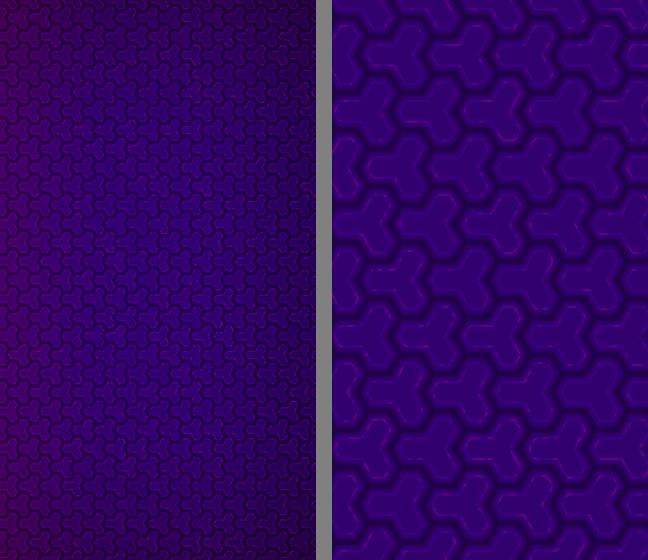
Left, the full canvas; right, a detail of the centre.
Give the GLSL for this pattern, as a Shadertoy shader.

```glsl
// Interlocking three-armed tiles with dark grooves and fine inner outlines on a violet gradient
#define ACROSS 14.61             // tiles across the canvas width
#define SHIFT vec2(0.38, 0.0)    // lattice offset, in tiles
#define GROOVE 0.095             // soft groove half width
#define GROOVE_SHADE 0.65        // brightness at the groove floor
#define INSET 0.130              // outline distance from the tile edge
#define LINE 0.008               // outline half width
#define LEFT_COLOR vec3(0.260, 0.0, 0.385)
#define MID_COLOR vec3(0.193, 0.0, 0.432)
#define RIGHT_COLOR vec3(0.148, 0.0, 0.330)
#define VIOLET vec3(0.250, 0.0, 0.540)
#define MAGENTA vec3(0.430, 0.0, 0.550)

const float ROW = 0.8660254;     // row height of a triangular lattice

float hash(vec2 p) {
    return fract(sin(dot(p, vec2(127.1, 311.7))) * 43758.5453);
}

float noise(vec2 p) {
    vec2 i = floor(p), f = fract(p);
    f = f * f * (3.0 - 2.0 * f);
    return mix(mix(hash(i), hash(i + vec2(1, 0)), f.x),
               mix(hash(i + vec2(0, 1)), hash(i + vec2(1, 1)), f.x), f.y);
}

float smoothMax(float a, float b, float k) {
    float h = max(k - abs(a - b), 0.0) / k;
    return max(a, b) + 0.25 * h * h * k;
}

// Tile with arms at 180, 60 and -60 degrees, folded onto a single half arm
float tripod(vec2 p) {
    const float R = 1.0 / 3.0;
    const vec2 fold = vec2(-ROW, 0.5);
    p = vec2(-p.x, abs(p.y));
    p -= 2.0 * max(dot(p, fold), 0.0) * fold;
    p.y = abs(p.y);
    float side = p.y - ROW * R;
    float tip = dot(p, vec2(ROW, 0.5)) - 2.0 * ROW * R;
    float cap = p.x - 1.93 * R;
    return smoothMax(smoothMax(side, tip, 0.03), cap, 0.03);
}

// Distance to the closest tile in x, its lattice index in yz
vec3 nearestTile(vec2 q) {
    vec3 best = vec3(1e3, 0.0, 0.0);
    for (int j = -1; j <= 1; j++) {
        float row = round(q.y / ROW) + float(j);
        for (int i = -1; i <= 1; i++) {
            float col = round(q.x - 0.5 * row) + float(i);
            float d = tripod(q - vec2(col + 0.5 * row, row * ROW));
            if (d < best.x) best = vec3(d, col, row);
        }
    }
    return best;
}

// Plum on the left, indigo in the middle, dark on the right
vec3 backdrop(vec2 uv) {
    vec3 color = mix(LEFT_COLOR, MID_COLOR, smoothstep(-0.08, 0.38, uv.x));
    color = mix(color, RIGHT_COLOR, smoothstep(0.60, 1.0, uv.x));
    float ends = pow(abs(2.0 * uv.y - 1.0), 3.0);
    return color * mix(vec3(1.0), vec3(0.92, 1.0, 0.70), ends);
}

void mainImage(out vec4 fragColor, in vec2 fragCoord) {
    vec2 uv = fragCoord / iResolution.xy;
    float pixel = ACROSS / iResolution.x;
    vec2 q = (fragCoord - 0.5 * iResolution.xy) * pixel + SHIFT;

    vec3 tile = nearestTile(q);
    vec3 base = backdrop(uv);

    // Face and soft groove
    float face = smoothstep(0.0, GROOVE, -tile.x);
    vec3 color = base * mix(GROOVE_SHADE, 1.0, face);

    // Continuous inner outline with small scattered glints
    float outline = 1.0 - smoothstep(LINE, LINE + pixel, abs(tile.x + INSET));
    float grain = noise(q * 13.0) + 0.2 * (hash(tile.yz) - 0.5);
    float glint = smoothstep(0.50, 0.90, grain);
    float warm = max(glint, 0.6 * (1.0 - smoothstep(0.0, 0.35, uv.x)));
    float light = base.b / MID_COLOR.b;
    vec3 lineColor = mix(VIOLET, MAGENTA, warm) * mix(0.65, 1.0, light);
    color = mix(color, lineColor, outline * mix(0.62, 0.85, glint));

    fragColor = vec4(color, 1.0);
}
```
